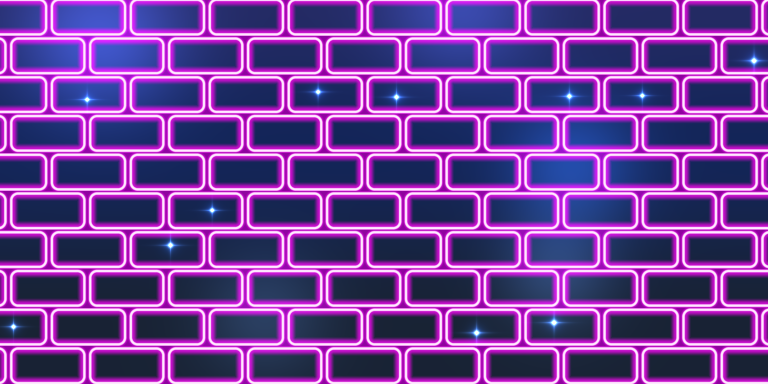
A WebGL 2 fragment shader for this pattern:

```glsl
#version 300 es
precision highp float;
// Neon brick wall: staggered rounded bricks, each outlined by a glowing tube.
// Rounded-box distances shape the tubes; broad pools of light tint the wall,
// and a hashed loop scatters star-shaped sparkles over the bricks.

uniform vec2 u_resolution;
out vec4 outColor;

// Lengths are in canvas heights.
const vec2 PITCH = vec2(0.2056, 0.1009);      // brick spacing
const vec2 WALL_ORIGIN = vec2(0.1276, 0.9050); // corner of one even-row brick
const float ROW_SHIFT = 0.485;                // stagger of odd rows, in bricks
const vec2 TUBE_INSET = vec2(0.0076, 0.0054);
const float CORNER_RADIUS = 0.018;
const float TUBE_HALF_WIDTH = 0.0027;
const float GLOW_REACH = 0.021;
const int SPARKLE_COUNT = 11;
const float SPARKLE_SEED = 7.0;

const vec3 WALL_TOP = vec3(0.14, 0.165, 0.39);
const vec3 WALL_MIDDLE = vec3(0.075, 0.145, 0.345);
const vec3 WALL_BOTTOM = vec3(0.095, 0.135, 0.205);
const vec3 MORTAR = vec3(0.56, 0.01, 0.62);
const vec3 MAGENTA = vec3(0.76, 0.05, 0.78);
const vec3 TUBE_EDGE = vec3(0.92, 0.42, 0.92);
const vec3 TUBE_CORE = vec3(1.00, 0.92, 1.00);
const vec3 SPARKLE_BLUE = vec3(0.12, 0.42, 1.00);

// Light pools: centre and radius, then tint.
const vec3 POOL_LEFT = vec3(0.26, 0.90, 0.30);
const vec3 POOL_TOP = vec3(1.20, 0.98, 0.28);
const vec3 POOL_RIGHT = vec3(1.49, 0.57, 0.24);
const vec3 POOL_LOW_RIGHT = vec3(1.45, 0.29, 0.21);
const vec3 POOL_LOW_LEFT = vec3(0.69, 0.18, 0.23);
const vec3 VIOLET_LIGHT = vec3(0.13, 0.18, 0.42);
const vec3 BLUE_LIGHT = vec3(0.06, 0.15, 0.32);
const vec3 STEEL_LIGHT = vec3(0.09, 0.14, 0.22);

vec2 hash2(float n) {
    vec3 h = fract(vec3(n) * vec3(0.1031, 0.1030, 0.0973));
    h += dot(h, h.yzx + 33.33);
    return fract((h.xx + h.yz) * h.zy);
}

// Offset of p from the centre of its brick.
vec2 brickOffset(vec2 p) {
    vec2 cell = (p - WALL_ORIGIN) / PITCH;
    cell.x -= ROW_SHIFT * mod(floor(cell.y), 2.0);
    return (fract(cell) - 0.5) * PITCH;
}

float roundedBox(vec2 p, vec2 halfSize, float radius) {
    vec2 q = abs(p) - halfSize + radius;
    return length(max(q, 0.0)) + min(max(q.x, q.y), 0.0) - radius;
}

float pool(vec2 p, vec3 light) {
    vec2 q = (p - light.xy) / light.z;
    return exp(-2.0 * dot(q, q));
}

vec3 poolLight(vec2 p) {
    return VIOLET_LIGHT * (pool(p, POOL_LEFT) + 0.7 * pool(p, POOL_TOP))
        + BLUE_LIGHT * pool(p, POOL_RIGHT)
        + STEEL_LIGHT * (pool(p, POOL_LOW_RIGHT) + 0.8 * pool(p, POOL_LOW_LEFT));
}

// Four-pointed star with a white heart and a blue halo.
vec3 sparkle(vec2 p, float size) {
    vec2 q = abs(p) / size;
    float rays = exp(-q.y / 0.0026 - q.x / 0.015) + exp(-q.x / 0.0026 - q.y / 0.012);
    float halo = exp(-length(q) / 0.010);
    float heart = exp(-dot(q, q) / 0.00003);
    return SPARKLE_BLUE * (rays + 0.6 * halo) + vec3(0.9) * heart + 0.3 * rays;
}

void main() {
    vec2 p = gl_FragCoord.xy / u_resolution.y;
    float aspect = u_resolution.x / u_resolution.y;
    float pixel = 1.0 / u_resolution.y;

    // Wall colour and light pools
    vec3 wall = mix(WALL_BOTTOM, WALL_MIDDLE, smoothstep(0.15, 0.62, p.y));
    wall = mix(wall, WALL_TOP, smoothstep(0.62, 1.0, p.y));
    vec3 light = poolLight(p);
    vec3 color = wall + light;

    // Magenta spill inside the brick, darker mortar away from the tubes
    float d = roundedBox(brickOffset(p), 0.5 * PITCH - TUBE_INSET, CORNER_RADIUS);
    vec3 neon = mix(MAGENTA, MORTAR, smoothstep(0.003, 0.010, d));
    neon += light * vec3(0.8, 0.5, 0.6);
    color = mix(color, neon, smoothstep(-GLOW_REACH, -0.005, d));

    // Neon tube with a pink rim
    float tube = abs(d);
    float soft = 0.75 * pixel;
    float rim = TUBE_HALF_WIDTH + 0.0012;
    color = mix(color, TUBE_EDGE, 1.0 - smoothstep(rim - soft, rim + soft, tube));
    color = mix(color, TUBE_CORE, 1.0 - smoothstep(TUBE_HALF_WIDTH - soft, TUBE_HALF_WIDTH + soft, tube));

    // Sparkles, one per vertical strip, drawn toward brick centres
    for (int i = 0; i < SPARKLE_COUNT; i++) {
        vec2 h = hash2(float(i) + SPARKLE_SEED);
        vec2 center = vec2((float(i) + 0.2 + 0.6 * h.x) / float(SPARKLE_COUNT) * aspect, 0.05 + 0.8 * h.y);
        center -= 0.7 * brickOffset(center);
        color += sparkle(p - center, 0.85 + 0.3 * h.x);
    }

    outColor = vec4(min(color, 1.0), 1.0);
}
```
